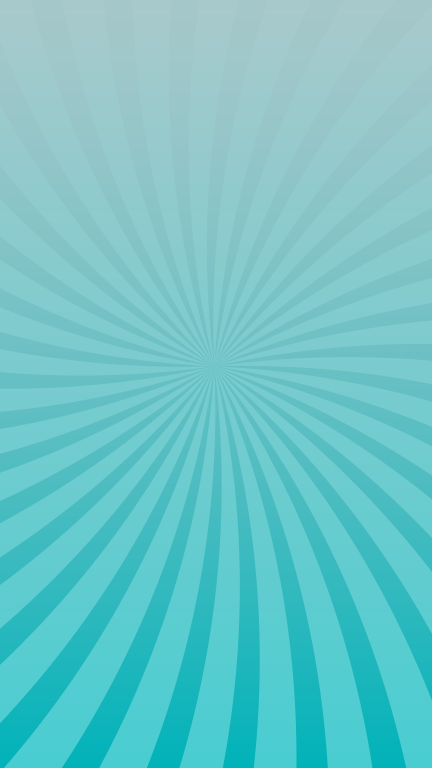
A Shadertoy shader for this background:

```glsl
// Curved sunburst rays over a vertical gradient from pale grey-teal to vivid turquoise.

const float TAU = 6.2831853;

// Layout, with lengths in canvas heights
const vec2  CENTER    = vec2(0.496, 0.523); // hub, as a fraction of the canvas
const float RAY_COUNT = 34.0;
const float RAY_PHASE = 0.463;              // offset of the ray axis, in ray periods
const float RAY_WIDTH = 0.42;               // dark share of one period
const float TWIST     = 0.402;              // radians of bend per canvas height

// Colours
const vec3  LIGHT_TOP    = vec3(0.660, 0.790, 0.798);
const vec3  LIGHT_BOTTOM = vec3(0.285, 0.805, 0.820);
const vec3  DARK_TOP     = vec3(0.645, 0.782, 0.790);
const vec3  DARK_BOTTOM  = vec3(0.000, 0.700, 0.725);
const float DARK_FALLOFF = 1.38;            // above 1 keeps the upper rays faint

// Coverage of the dark rays at p, measured from the hub
float rayMask(vec2 p, float pixelSize) {
    float radius = max(length(p), 0.25 * pixelSize);
    float angle = atan(p.x, -p.y) + TWIST * radius;
    float period = angle * RAY_COUNT / TAU - RAY_PHASE;
    float axisDistance = abs(fract(period + 0.5) - 0.5);

    // One pixel in ray periods; it grows towards the hub and blends the rays there
    float edge = RAY_COUNT / TAU * pixelSize / radius;
    return clamp((0.5 * RAY_WIDTH - axisDistance) / edge + 0.5, 0.0, 1.0);
}

void mainImage(out vec4 fragColor, in vec2 fragCoord) {
    float pixelSize = 1.0 / iResolution.y;
    vec2 p = (fragCoord - CENTER * iResolution.xy) * pixelSize;
    float depth = clamp(1.0 - fragCoord.y * pixelSize, 0.0, 1.0);

    // Each set of rays has its own vertical gradient
    vec3 light = mix(LIGHT_TOP, LIGHT_BOTTOM, depth);
    vec3 dark = mix(DARK_TOP, DARK_BOTTOM, pow(depth, DARK_FALLOFF));

    fragColor = vec4(mix(light, dark, rayMask(p, pixelSize)), 1.0);
}
```
